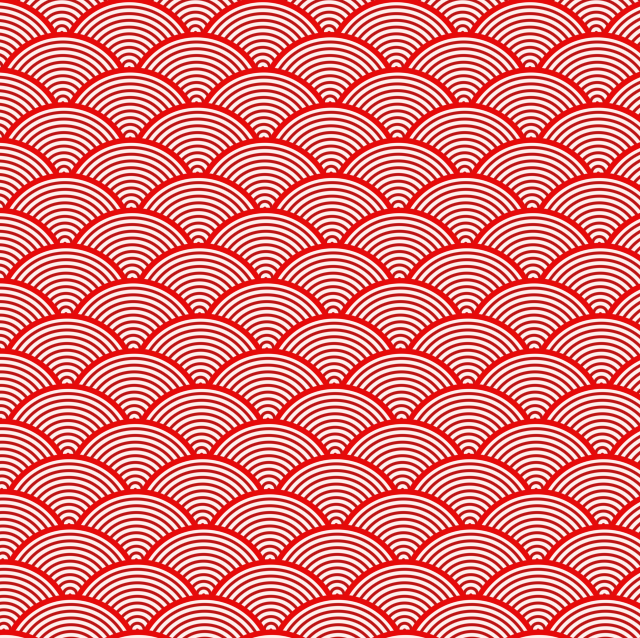
This pattern is drawn by a WebGL 2 fragment shader. Its source:

```glsl
#version 300 es
precision highp float;
// Overlapping wave scales: staggered rows of discs, each lower row covering the
// one above it. Every disc has a thick bright rim and thin concentric rings.
// Lengths are fractions of the canvas height; discs are painted back to front.

uniform vec2 u_resolution;
out vec4 outColor;

const vec3 PAPER = vec3(1.00, 0.94, 0.93);
const vec3 RING_RED = vec3(0.74, 0.08, 0.08);
const vec3 RIM_RED = vec3(0.90, 0.04, 0.04);

const float COLUMN_STEP = 0.2094;        // distance between discs in a row
const float ROW_STEP = 0.0551;           // rise from one row to the next
const float ROW_DRIFT = -0.0008;         // slight lean of the columns
const vec2 FIRST_CREST = vec2(0.5222, 0.6194);

const float DISC_RADIUS = 0.1110;
const float RIM_WIDTH = 0.0085;
const float RING_STEP = 0.01057;
const float RING_HALF_WIDTH = 0.00235;

// Coverage of the region where the signed distance is negative.
float fill(float dist, float blur) {
    return 1.0 - smoothstep(-blur, blur, dist);
}

// Distance from p to the nearest disc centre in the given row.
float discDistance(vec2 p, float row) {
    float stagger = 0.5 * mod(row, 2.0) * COLUMN_STEP;
    float x = p.x - FIRST_CREST.x - stagger - row * ROW_DRIFT;
    x -= COLUMN_STEP * round(x / COLUMN_STEP);
    float y = p.y - FIRST_CREST.y - row * ROW_STEP + DISC_RADIUS;
    return length(vec2(x, y));
}

// Colour of one disc at distance r from its centre.
vec3 discColor(float r, float blur) {
    float ringOffset = abs(r - RING_STEP * round(r / RING_STEP));
    vec3 color = mix(PAPER, RING_RED, fill(ringOffset - RING_HALF_WIDTH, blur));
    float rim = fill(DISC_RADIUS - RIM_WIDTH - r, blur);
    return mix(color, RIM_RED, rim);
}

void main() {
    vec2 p = gl_FragCoord.xy / u_resolution.y;
    float blur = 0.75 / u_resolution.y;

    // Lowest row whose crest lies above this point.
    float nearRow = ceil((p.y - FIRST_CREST.y) / ROW_STEP);

    // Paint from the rear row to the front one; the last row softens crests.
    vec3 color = RIM_RED;
    for (int i = 2; i >= -1; i--) {
        float r = discDistance(p, nearRow + float(i));
        color = mix(color, discColor(r, blur), fill(r - DISC_RADIUS, blur));
    }
    outColor = vec4(color, 1.0);
}
```
